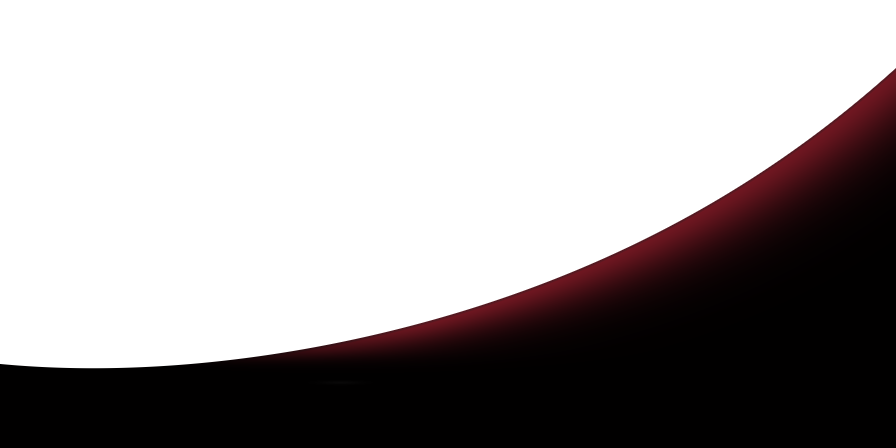
Give the GLSL for this background, as a WebGL 1 fragment shader.

```glsl
precision highp float;
// A white field above a black ground whose rim sweeps up to the right.
// The rim is a quartic curve; a crimson glow hangs below it, growing wider
// and brighter to the right and fading softly into the black.

uniform vec2 u_resolution;

const vec3 WHITE = vec3(1.0);
const vec3 BLACK = vec3(0.004, 0.0, 0.0);
const vec3 CRIMSON = vec3(0.44, 0.09, 0.13);
const vec3 RIM = vec3(0.33, 0.10, 0.13);

// Height of the rim at x, both as fractions of the canvas.
float rimHeight(float x) {
  float u = x - 0.104;
  return 0.178 + u * u * (0.84 - 0.40 * u + 0.44 * u * u);
}

// Slope of the rim by central difference.
float rimSlope(float x) {
  const float STEP = 0.002;
  return (rimHeight(x + STEP) - rimHeight(x - STEP)) / (2.0 * STEP);
}

// Strength of the glow at a given depth below the rim.
float glowStrength(vec2 p, float depth) {
  float reach = max(0.29 * (p.x - 0.17), 0.01);
  float falloff = exp(-pow(max(depth, 0.0) / (0.55 * reach), 1.6));
  float fadeLeft = smoothstep(0.17, 0.50, p.x);
  float fadeFloor = smoothstep(0.15, 0.22, p.y);
  return falloff * fadeLeft * fadeFloor;
}

// Soft elliptical spot, one at its centre.
float softSpot(vec2 p, vec2 centre, vec2 radius) {
  vec2 q = (p - centre) / radius;
  return exp(-dot(q, q));
}

void main() {
  vec2 p = gl_FragCoord.xy / u_resolution;
  float aspect = u_resolution.x / u_resolution.y;

  // Depth below the rim: vertical, then perpendicular in canvas heights.
  float depth = rimHeight(p.x) - p.y;
  float rimDistance = depth / length(vec2(1.0, rimSlope(p.x) / aspect));

  // Black ground with its glow, a thin muted rim and a faint streak.
  float glow = glowStrength(p, depth);
  float rim = 1.0 - smoothstep(0.002, 0.007, rimDistance);
  vec3 ground = mix(BLACK, mix(CRIMSON, RIM, rim), glow);
  ground += 0.03 * softSpot(p, vec2(0.38, 0.146), vec2(0.022, 0.004));

  // Smooth the boundary over about one pixel.
  float coverage = clamp(rimDistance * u_resolution.y + 0.5, 0.0, 1.0);
  gl_FragColor = vec4(mix(WHITE, ground, coverage), 1.0);
}
```
